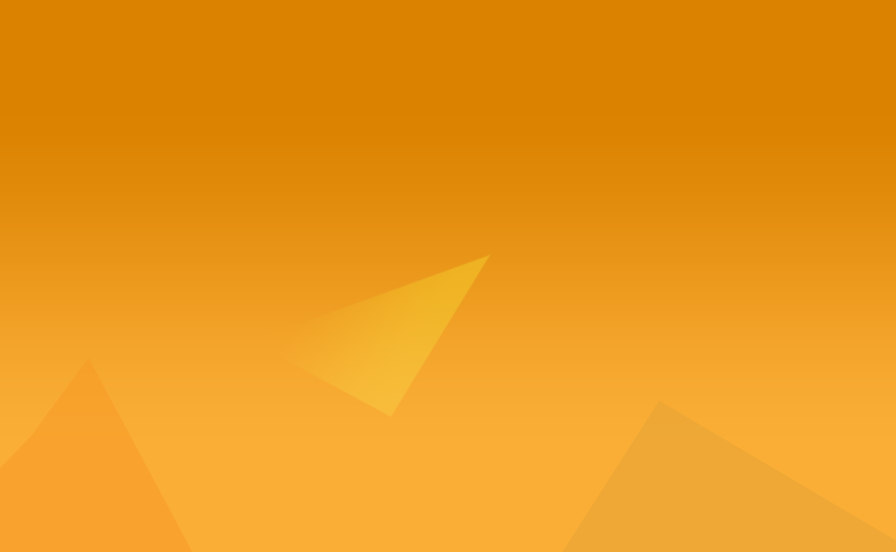
Give the GLSL for this background, as a Shadertoy shader.

```glsl
// Amber gradient backdrop with a glowing triangular shard and translucent peaks.

// Signed distance to the line a-b, positive on its left.
float side(vec2 p, vec2 a, vec2 b) {
    vec2 d = normalize(b - a);
    return d.x * (p.y - a.y) - d.y * (p.x - a.x);
}

float cover(float dist, float blur) {
    return smoothstep(-blur, blur, dist);
}

void mainImage(out vec4 fragColor, in vec2 fragCoord) {
    // Height is one unit; widths keep the 512:316 proportion.
    vec2 p = fragCoord / iResolution.xy * vec2(512.0 / 316.0, 1.0);
    float soft = 0.8 / iResolution.y;

    // Background: dark amber above, light orange below
    float warmth = 1.0 - smoothstep(0.17, 0.84, p.y);
    vec3 color = mix(vec3(0.859, 0.510, 0.0), vec3(0.980, 0.682, 0.212), warmth);

    // Left peak, with a bend in its outer slope
    vec2 leftPeak = vec2(0.160, 0.352), bend = vec2(0.057, 0.211);
    float leftSlope = max(side(p, leftPeak, bend), side(p, bend, vec2(0.0, 0.152)));
    float leftHill = min(side(p, vec2(0.348, 0.0), leftPeak), leftSlope);
    color = mix(color, vec3(0.970, 0.590, 0.140), 0.45 * cover(leftHill, soft));

    // Right peak, slightly olive
    vec2 rightPeak = vec2(1.192, 0.274);
    float rightHill = min(side(p, vec2(1.620, 0.021), rightPeak),
                          side(p, rightPeak, vec2(1.017, 0.0)));
    color = mix(color, vec3(0.870, 0.625, 0.205), 0.40 * cover(rightHill, soft));

    // Yellow shard, fading out towards its left tip
    vec2 tip = vec2(0.454, 0.382), base = vec2(0.707, 0.245), apex = vec2(0.886, 0.538);
    float rightEdge = side(p, base, apex);
    float shard = min(rightEdge, min(side(p, tip, base), side(p, apex, tip)));
    float glow = 1.0 - smoothstep(0.02, 0.27, rightEdge);
    vec3 yellow = mix(vec3(0.970, 0.765, 0.240), vec3(0.945, 0.745, 0.150),
                      smoothstep(0.25, 0.52, p.y));
    color = mix(color, yellow, 0.70 * glow * cover(shard, 1.5 * soft));

    fragColor = vec4(color, 1.0);
}
```
